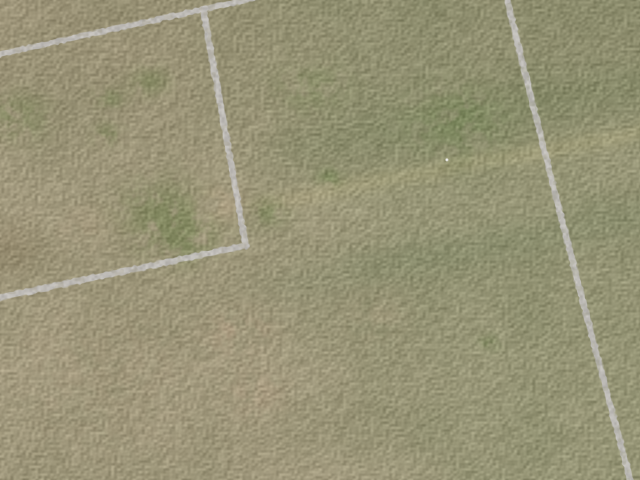
This texture is drawn by a WebGL 2 fragment shader. Its source:

```glsl
#version 300 es
precision highp float;
// A dry grass pitch seen from above, crossed by worn chalk lines.
// Turf is layered value noise over soft mowing bands and scattered patches;
// the lines are distance fields with ragged edges and speckled paint.
#define GRAIN_SCALE 185.0
#define GRAIN_CONTRAST 0.115
#define CLUMP_CONTRAST 0.07
#define BROAD_CONTRAST 0.06
#define LINE_HALF_WIDTH 0.0066
#define LINE_RAGGED 0.0036
#define LINE_OPACITY 0.93

uniform vec2 u_resolution;
out vec4 outColor;

const vec3 TURF_DRY = vec3(0.622, 0.592, 0.482);
const vec3 TURF_FRESH = vec3(0.580, 0.578, 0.455);
const vec3 CHALK = vec3(0.755, 0.745, 0.735);
const vec3 GREEN_SHIFT = vec3(-0.100, -0.050, -0.095);
const vec3 BARE_SHIFT = vec3(0.060, 0.022, 0.030);

// Patches: centre, radius, strength
const vec4 GREEN[11] = vec4[11](
  vec4(0.347, 0.549, 0.075, 1.0), vec4(0.390, 0.495, 0.050, 0.7),
  vec4(0.035, 0.757, 0.050, 0.9), vec4(0.955, 0.748, 0.080, 0.75),
  vec4(0.650, 0.818, 0.060, 0.6), vec4(0.226, 0.795, 0.026, 0.8),
  vec4(0.226, 0.719, 0.026, 0.8), vec4(0.312, 0.830, 0.032, 0.8),
  vec4(0.560, 0.557, 0.030, 0.8), vec4(0.686, 0.630, 0.021, 0.9),
  vec4(1.020, 0.285, 0.018, 0.8));
const vec4 BARE[6] = vec4[6](
  vec4(0.500, 0.310, 0.050, 0.9), vec4(0.535, 0.180, 0.050, 0.6),
  vec4(0.460, 0.575, 0.040, 0.8), vec4(0.190, 0.520, 0.060, 0.4),
  vec4(0.790, 0.340, 0.060, 0.4), vec4(0.220, 0.220, 0.180, 0.3));

float hash(vec2 cell) {
  vec3 h = fract(cell.xyx * vec3(0.1031, 0.1030, 0.0973));
  h += dot(h, h.yzx + 33.33);
  return fract((h.x + h.y) * h.z);
}

float noise(vec2 p) {
  vec2 i = floor(p), f = fract(p);
  f = f * f * (3.0 - 2.0 * f);
  return mix(mix(hash(i), hash(i + vec2(1, 0)), f.x),
             mix(hash(i + vec2(0, 1)), hash(i + vec2(1, 1)), f.x), f.y);
}

float fbm(vec2 p) {
  float sum = 0.0, weight = 0.5;
  for (int i = 0; i < 4; i++) {
    sum += weight * noise(p);
    p = mat2(1.6, 1.2, -1.2, 1.6) * p + 17.3;
    weight *= 0.5;
  }
  return sum / 0.9375;
}

float bell(float x, float width) { return exp(-x * x / (width * width)); }

float patchWeight(vec2 p, vec4 spot) {
  return spot.w * bell(length((p - spot.xy) * vec2(0.8, 1.1)), spot.z);
}

// Distance to a segment that bows sideways by "sag" at its middle
float segment(vec2 p, vec2 a, vec2 b, float sag) {
  vec2 ab = b - a;
  float t = clamp(dot(p - a, ab) / dot(ab, ab), 0.0, 1.0);
  vec2 normal = normalize(vec2(-ab.y, ab.x));
  return length(p - a - ab * t - normal * sag * 4.0 * t * (1.0 - t));
}

vec3 turf(vec2 p) {
  float broad = fbm(p * 9.0 + 5.0), clumps = fbm(p * 38.0 + 40.0);
  vec3 color = mix(TURF_DRY, TURF_FRESH, smoothstep(0.35, 1.0, p.x + 0.35 * (p.y - 0.5)));
  color -= 0.025 * smoothstep(0.55, 1.0, p.y);

  // Mowing bands run along a shallow slope
  float band = p.y - 0.19 * p.x + 0.02 * (broad - 0.5);
  float openField = smoothstep(0.45, 0.65, p.x);
  color += openField * vec3(0.040, 0.032, 0.018) * bell(band - 0.472, 0.020);
  color -= openField * vec3(0.030, 0.018, 0.020) * bell(band - 0.295, 0.045);
  color -= openField * vec3(0.030, 0.018, 0.024) * bell(band - 0.574, 0.060);

  // Lush and worn patches, broken up by the clumps
  float lush = 0.0, worn = 0.0;
  for (int i = 0; i < 11; i++) lush += patchWeight(p, GREEN[i]);
  for (int i = 0; i < 6; i++) worn += patchWeight(p, BARE[i]);
  color += GREEN_SHIFT * min(lush, 1.0) * smoothstep(0.25, 0.65, clumps);
  color += BARE_SHIFT * min(worn, 1.0) * smoothstep(0.2, 0.7, clumps);
  color -= vec3(0.035, 0.045, 0.045) * patchWeight(p, vec4(0.02, 0.48, 0.06, 1.0));

  // Blades catch light from the upper left
  vec2 g = p * GRAIN_SCALE * vec2(0.85, 1.0);
  float relief = noise(g) - 0.6 * noise(g + vec2(-0.7, 0.8)) - 0.2;
  color += GRAIN_CONTRAST * relief * vec3(1.0, 0.98, 0.92);
  color += CLUMP_CONTRAST * (fbm(p * 75.0) - 0.5);
  return color + BROAD_CONTRAST * (broad - 0.5) * vec3(1.0, 0.75, 0.85);
}

void main() {
  vec2 p = gl_FragCoord.xy / u_resolution.y;
  p.x += 0.5 * (4.0 / 3.0 - u_resolution.x / u_resolution.y);
  float pixel = 1.0 / u_resolution.y;
  vec3 color = turf(p);

  // Chalk lines: box top, side, bottom, then the long touch line
  float d = segment(p, vec2(-0.02, 0.8828), vec2(0.56, 1.0108), 0.0) + 0.0008;
  d = min(d, segment(p, vec2(0.4236, 0.979), vec2(0.5122, 0.487), 0.0));
  d = min(d, segment(p, vec2(-0.02, 0.376), vec2(0.513, 0.4885), 0.0));
  d = min(d, segment(p, vec2(1.052, 1.02), vec2(1.319, -0.02), -0.004));
  d += LINE_RAGGED * (noise(p * 150.0) - 0.5) - LINE_HALF_WIDTH;
  float paint = LINE_OPACITY * (1.0 - smoothstep(-pixel, pixel, d));
  vec3 chalk = CHALK + 0.11 * (noise(p * 170.0 + 9.0) - 0.5);
  color = mix(color, chalk, paint * (0.8 + 0.2 * smoothstep(0.2, 0.5, noise(p * 110.0))));

  // Small pale ball
  float ball = length(p - vec2(0.931, 0.667)) - 0.0028;
  color = mix(color, vec3(0.95), 1.0 - smoothstep(-pixel, pixel, ball));
  outColor = vec4(color, 1.0);
}
```
